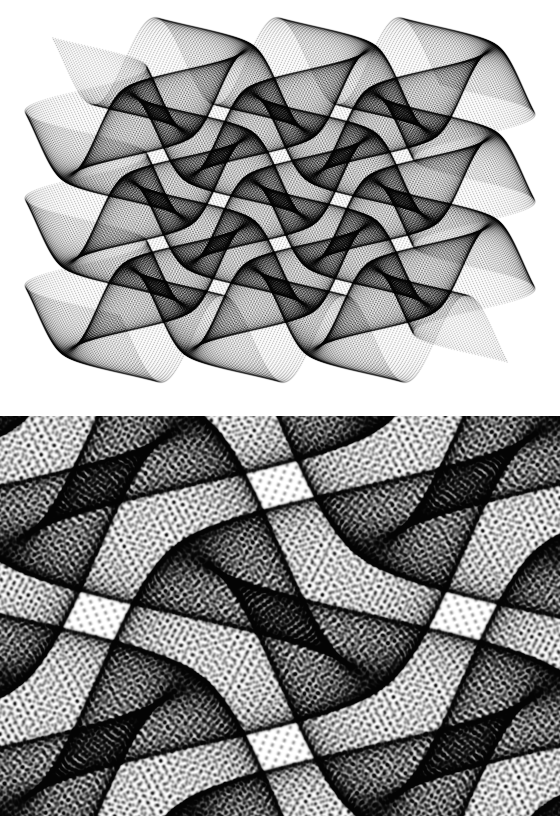
Top: the whole. Bottom: its middle third, enlarged.
A Shadertoy shader for this pattern:

```glsl
// A square sheet of fine dots, warped by u + A sin(v), v + A sin(u), folds into woven ribbons.
// Each row of dots (v constant) is a graph y(x), so a loop over rows sums the ink at a point.
// The sheet lies inside a blank margin, so opposite canvas edges join without a seam.

#define SPAN 28.84        // sheet units across the canvas, both ways
#define HALF_SHEET 10.0   // sheet reaches from -10 to 10
#define WARP 3.14159265   // amplitude of the sine warp
#define STEP 0.05         // dot spacing on the sheet
#define ROWS 132          // rows that can reach one point: 2 * WARP / STEP + margin
#define DOT_SIZE 0.001    // dot radius (sigma) in canvas heights
#define DOT_INK 0.5       // ink at a dot centre
#define PILE_UP 0.9       // extra darkening where layers overlap
#define PAPER vec3(1.0)
#define INK vec3(0.015)

const float TAU = 6.2831853;

// Soft mask of the sheet's extent along one axis
float insideSheet(float t) {
    return 1.0 - smoothstep(-0.5 * STEP, 0.5 * STEP, abs(t) - HALF_SHEET);
}

// Ink laid at point p by the row of dots at height v on the sheet
float rowInk(vec2 p, float v, vec2 metric, float sigma) {
    float u = p.x - WARP * sin(v);
    float offset = (p.y - v - WARP * sin(u)) * metric.y;
    vec2 tangent = vec2(metric.x, WARP * cos(u) * metric.y);
    float speed = length(tangent);
    float dist = offset * metric.x / speed;
    if (abs(dist) > 4.0 * sigma) return 0.0;

    // Foot of the perpendicular on the row, then a smooth periodic sum of dots
    u += offset * tangent.y / (speed * speed);
    float ratio = sigma / (STEP * speed);
    float beads = 1.0 + 2.0 * exp(-0.5 * TAU * TAU * ratio * ratio) * cos(TAU * u / STEP);
    float profile = exp(-0.5 * dist * dist / (sigma * sigma));
    return profile * sqrt(TAU) * ratio * max(beads, 0.0) * insideSheet(u);
}

void mainImage(out vec4 fragColor, in vec2 fragCoord) {
    vec2 p = (fragCoord / iResolution.xy - 0.5) * SPAN;
    vec2 metric = vec2(iResolution.x / iResolution.y, 1.0) / SPAN;

    // Widen dots by the pixel footprint while keeping their total ink
    float pixelBlur = 0.36 / iResolution.y;
    float sigma = sqrt(DOT_SIZE * DOT_SIZE + pixelBlur * pixelBlur);
    float strength = DOT_INK * DOT_SIZE * DOT_SIZE / (sigma * sigma);

    // Sum all rows whose warp can reach this point
    float firstRow = floor((p.y - WARP) / STEP) - 2.0;
    float density = 0.0;
    for (int i = 0; i < ROWS; i++) {
        float v = (firstRow + float(i)) * STEP;
        if (abs(v) > HALF_SHEET + 0.5 * STEP) continue;
        density += rowInk(p, v, metric, sigma);
    }
    density *= strength;

    // Light left after the overlapping layers
    float light = exp(-density - PILE_UP * density * density * density);
    fragColor = vec4(mix(INK, PAPER, light), 1.0);
}
```
